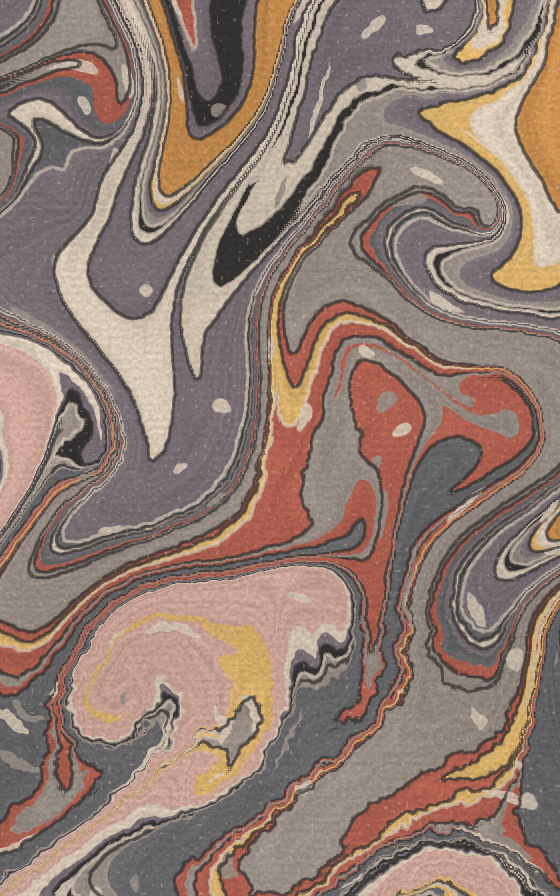
A WebGL 2 fragment shader for this texture:

```glsl
#version 300 es
precision highp float;
// Marbled paper: bundles of thin veins between broad pools of pigment.
// Points are carried backwards through a drifting curl flow, then coloured
// by an uneven stripe pattern; frayed edges, drops and paper grain are added.
uniform vec2 u_resolution;
out vec4 fragColor;

const float STRIPES = 7.0; // one broad pool and six veins per period
const vec3 CREAM = vec3(0.81, 0.75, 0.68);
const vec3 INK = vec3(0.20, 0.19, 0.19);

// The first six are pool pigments, the last seven are vein pigments.
const vec3 PIGMENT[10] = vec3[10](
  vec3(0.75, 0.53, 0.30), vec3(0.27, 0.37, 0.44), vec3(0.77, 0.62, 0.57),
  vec3(0.39, 0.39, 0.40), vec3(0.58, 0.54, 0.51), vec3(0.46, 0.42, 0.44),
  CREAM, vec3(0.83, 0.67, 0.41), INK, vec3(0.66, 0.36, 0.30));

float hash(vec2 p) {
  vec3 q = fract(p.xyx * vec3(0.1031, 0.1030, 0.0973));
  q += dot(q, q.yzx + 33.33);
  return fract((q.x + q.y) * q.z);
}

float corner(vec2 cell, vec2 offset) {
  float angle = 6.2832 * hash(cell + 50.0);
  return dot(vec2(cos(angle), sin(angle)), offset);
}

float noise(vec2 p) {
  vec2 i = floor(p), f = p - i;
  vec2 u = f * f * f * (f * (f * 6.0 - 15.0) + 10.0);
  vec2 e = vec2(1.0, 0.0);
  return 1.4 * mix(mix(corner(i, f), corner(i + e, f - e), u.x),
                   mix(corner(i + e.yx, f - e.yx), corner(i + 1.0, f - 1.0), u.x), u.y);
}

vec2 curl(vec2 p) {
  float e = 0.02, n = noise(p);
  return vec2(noise(p + vec2(0.0, e)) - n, n - noise(p + vec2(e, 0.0))) / e;
}

// Pools cycle through their pigments; veins choose at random.
vec3 stripeColor(float id) {
  float period = floor(id / STRIPES);
  bool pool = mod(id, STRIPES) < 0.5;
  float index = pool ? mod(period, 6.0) : 3.0 + floor(hash(vec2(id, 7.0)) * 6.99);
  return PIGMENT[int(index)];
}

void main() {
  vec2 uv = gl_FragCoord.xy / u_resolution.x;

  // Frayed edges, strongest in the lower part
  float fray = smoothstep(-0.1, 0.5, noise(uv * 2.3 + 4.0) + 0.5 - 0.6 * uv.y);
  vec2 p = uv;
  p += (0.002 + 0.010 * fray) * vec2(noise(uv * 24.0), noise(uv * 24.0 + 31.0));
  p += (0.0015 + 0.003 * fray) * vec2(noise(uv * 75.0), noise(uv * 75.0 + 17.0));

  // Flow; the halfway position is kept for the less stretched drops
  vec2 dropPos = p;
  for (int i = 0; i < 14; i++) {
    if (i == 5) dropPos = p;
    p += 0.027 * curl(p * 2.4 + vec2(3.0, 8.0) + 0.05 * float(i));
  }

  // Uneven stripes: half of each period is a pool, the rest is veins
  float s = 20.0 + dot(p, vec2(1.1, 2.0)) + 0.9 * noise(p * 2.1 + 9.0);
  float f = fract(s);
  float g = STRIPES * floor(s) + (f < 0.5 ? 2.0 * f : 1.0 + (f - 0.5) * 2.0 * (STRIPES - 1.0));
  float width = max(fwidth(g), 0.0001);
  float edge = floor(g + 0.5);
  float side = (g - edge) / width;
  vec3 color = mix(stripeColor(edge - 1.0), stripeColor(edge), smoothstep(-0.6, 0.6, side));

  // Tonal streaks running along the stripes
  color *= 1.0 + 0.09 * noise(vec2(s * 24.0, dot(p, vec2(4.0, -2.0))));

  // Drops of pale pigment in loose groups
  vec2 cell = floor(dropPos * 13.0);
  vec2 jitter = vec2(hash(cell), hash(cell + 71.0)) - 0.5;
  float d = length(fract(dropPos * 13.0) - 0.5 - 0.4 * jitter);
  float radius = mix(0.08, 0.27, hash(cell + 23.0));
  float present = step(0.72, hash(cell + 11.0) + 0.25 * noise(cell * 0.3));
  float soft = 13.0 / u_resolution.x;
  float drop = present * (1.0 - smoothstep(radius - soft, radius + soft, d));
  color = mix(color, hash(cell + 5.0) < 0.75 ? CREAM : PIGMENT[4], 0.9 * drop);

  // Fine ink or cream outlines on some stripe edges
  float distance = abs(side) / u_resolution.x;
  float line = (1.0 - smoothstep(0.001, 0.004, distance)) * (1.0 - smoothstep(0.3, 0.9, width));
  float kind = hash(vec2(edge, 3.0));
  color = mix(color, kind < 0.6 ? INK : CREAM, 0.75 * line * step(kind, 0.8));

  // Paper: laid ribs, grain, pale flecks and uneven light
  float grain = noise(uv * vec2(110.0, 150.0)) + 0.8 * noise(uv * 230.0 + 40.0);
  color *= 1.0 + 0.08 * grain + 0.015 * sin(uv.y * 420.0 + 2.0 * noise(uv * 8.0));
  color = mix(color, CREAM, 0.35 * smoothstep(0.45, 0.75, noise(uv * 130.0 + 90.0)));
  color *= 1.0 + 0.06 * noise(uv * 1.7 + 60.0);
  fragColor = vec4(clamp(color, 0.0, 1.0), 1.0);
}
```
